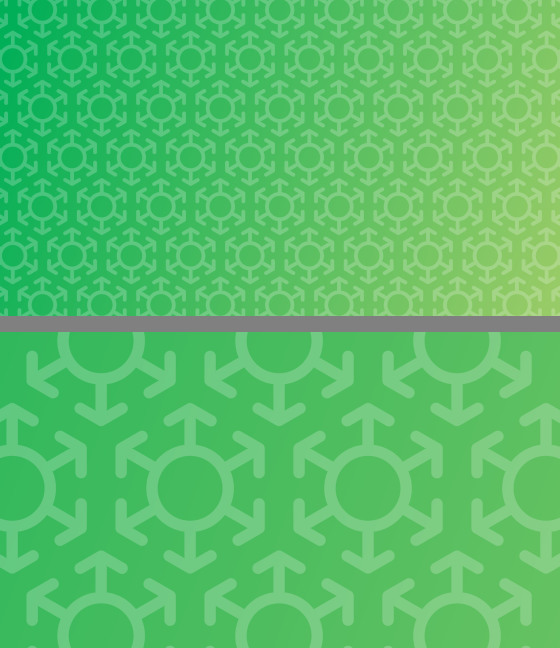
Top: the whole. Bottom: its middle third, enlarged.
Write a Shadertoy shader that draws this pattern.

```glsl
// Staggered rows of six-armed arrow rings in translucent white over a diagonal
// green gradient. Each ring is a distance field folded into one arm by sixfold
// symmetry; lengths are fractions of the canvas height.

#define PITCH vec2(0.1877, 0.1556)    // column and row spacing
#define ORIGIN vec2(0.1343, 0.0350)   // centre of one ring in the lowest row
#define RING_RADIUS 0.0402
#define ARM_LENGTH 0.0840
#define BARB_LENGTH 0.0255
#define HALF_STROKE 0.0060
#define MOTIF_ALPHA 0.22
#define DARK_GREEN vec3(0.0, 0.685, 0.343)
#define LIGHT_GREEN vec3(0.59, 0.795, 0.402)
#define GRADIENT_DIR vec2(0.82, -0.18)

float segmentDistance(vec2 p, vec2 a, vec2 b)
{
    vec2 ap = p - a, ab = b - a;
    return length(ap - ab * clamp(dot(ap, ab) / dot(ab, ab), 0.0, 1.0));
}

// Fold the plane so that all six arms lie on the upward axis
vec2 foldSixfold(vec2 p)
{
    const vec2 mirror = vec2(0.866025, -0.5);
    p = abs(p);
    p -= 2.0 * max(dot(p, mirror), 0.0) * mirror;
    return vec2(abs(p.x), p.y);
}

float arrowRingDistance(vec2 p)
{
    float ring = abs(length(p) - RING_RADIUS);
    vec2 q = foldSixfold(p);
    vec2 tip = vec2(0.0, ARM_LENGTH);
    float stem = segmentDistance(q, vec2(0.0, RING_RADIUS), tip);
    float barb = segmentDistance(q, tip, tip + BARB_LENGTH * vec2(0.866025, -0.5));
    return min(ring, min(stem, barb)) - HALF_STROKE;
}

// Arms reach past their row, so test the rows below and above the point
float patternDistance(vec2 p)
{
    p -= ORIGIN;
    float lowerRow = floor(p.y / PITCH.y);
    float d = 1.0;
    for (int i = 0; i < 2; i++)
    {
        float row = lowerRow + float(i);
        float x = p.x / PITCH.x - 0.5 * mod(row, 2.0);
        vec2 local = vec2((fract(x + 0.5) - 0.5) * PITCH.x, p.y - row * PITCH.y);
        d = min(d, arrowRingDistance(local));
    }
    return d;
}

void mainImage(out vec4 fragColor, in vec2 fragCoord)
{
    vec2 uv = fragCoord / iResolution.xy;
    float pixel = 1.0 / iResolution.y;

    // Background, dark at upper left and light at lower right
    float t = dot(uv - 0.5, GRADIENT_DIR) * 1.06 + 0.5;
    vec3 color = mix(DARK_GREEN, LIGHT_GREEN, clamp(t, 0.0, 1.0));

    // Translucent line work
    float d = patternDistance(fragCoord * pixel);
    float coverage = 1.0 - smoothstep(-0.7 * pixel, 0.7 * pixel, d);
    color = mix(color, vec3(1.0), MOTIF_ALPHA * coverage);

    fragColor = vec4(color, 1.0);
}
```
